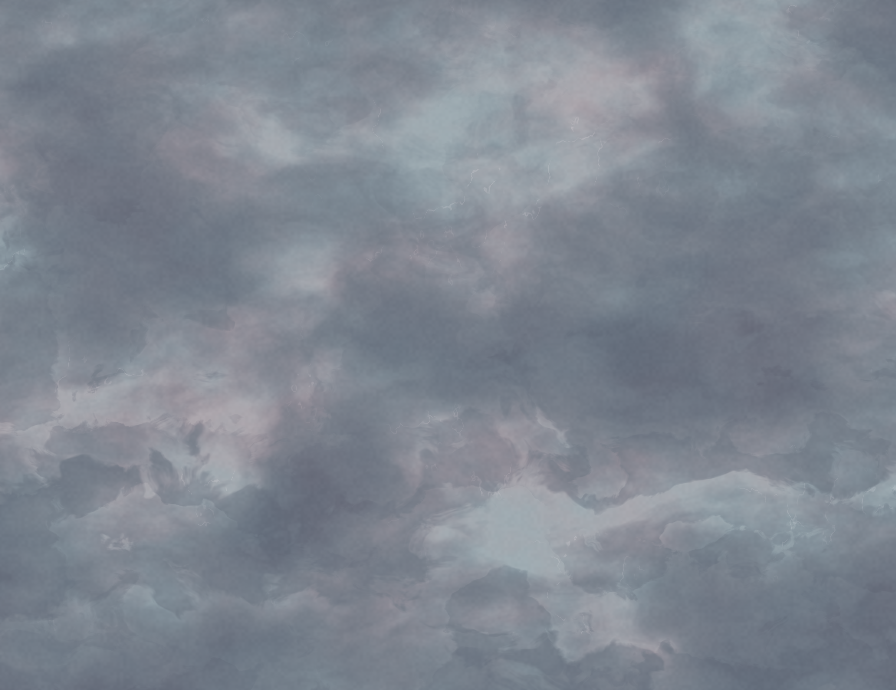
Write a WebGL 2 fragment shader that draws this texture.

```glsl
#version 300 es
precision highp float;
// Overcast sky of slate-grey cloud: warped fractal noise makes soft wide haze,
// and two banks of darker cloud cut ragged, puffy edges against pale light.
// Faint rose and teal tints, mottling and thin broken veins finish the surface.

uniform vec2 u_resolution;
out vec4 fragColor;

float hash(vec2 cell) {
    vec3 h = fract(cell.xyx * vec3(0.1031, 0.1030, 0.0973));
    h += dot(h, h.yzx + 33.33);
    return fract((h.x + h.y) * h.z);
}

float noise(vec2 p) {
    vec2 cell = floor(p), f = fract(p);
    vec2 w = f * f * f * (f * (f * 6.0 - 15.0) + 10.0);
    return mix(mix(hash(cell), hash(cell + vec2(1, 0)), w.x),
               mix(hash(cell + vec2(0, 1)), hash(cell + vec2(1, 1)), w.x), w.y);
}

// Fractal noise with mean 0.5; each octave is turned to hide the lattice
float fbm(vec2 p, int octaves, float gain) {
    float sum = 0.0, total = 0.0, amp = 0.5;
    for (int i = 0; i < octaves; i++) {
        sum += amp * noise(p);
        total += amp;
        amp *= gain;
        p = mat2(1.6, 1.2, -1.2, 1.6) * p + 17.3;
    }
    return sum / total;
}

vec2 warp(vec2 p) {
    return vec2(fbm(p + 3.7, 4, 0.5), fbm(p + 41.2, 4, 0.5)) - 0.5;
}

// Light beside a cloud edge: pale glow outside, dark body inside, fading away
float cloudBank(vec2 p) {
    float depth = fbm(p + 0.6 * warp(p * 1.6), 7, 0.55) - 0.51;
    float inside = smoothstep(-0.02, 0.035, depth);
    float glow = exp(8.0 * min(depth, 0.0));
    float body = -0.95 * exp(-5.0 * max(depth, 0.0));
    return mix(glow, body, inside);
}

// Four slate tones, from shadow to pale gap, with a little deeper shade below
vec3 skyColor(float light) {
    vec3 c = mix(vec3(0.40, 0.425, 0.48), vec3(0.435, 0.467, 0.517),
                 smoothstep(-2.2, -0.9, light));
    c = mix(c, vec3(0.475, 0.505, 0.547), clamp((light + 0.9) / 0.95, 0.0, 1.0));
    c = mix(c, vec3(0.53, 0.55, 0.59), clamp((light - 0.05) / 0.8, 0.0, 1.0));
    return mix(c, vec3(0.645, 0.66, 0.685), clamp((light - 0.85) / 1.2, 0.0, 1.0));
}

void main() {
    vec2 p = gl_FragCoord.xy / u_resolution.y;

    // Soft haze, wider than tall
    vec2 hazePos = p * vec2(3.3, 5.6) + 8.4;
    float haze = (fbm(hazePos + 0.8 * warp(hazePos), 6, 0.52) - 0.5) / 0.125;

    // Banks are clearest low in the sky and in patches above
    float patches = smoothstep(0.35, 0.65, noise(p * vec2(2.6, 3.6) + 5.6));
    float low = 1.0 - smoothstep(0.3, 0.7, p.y);
    float clarity = mix(0.3 + 0.3 * patches, 0.75 + 0.35 * patches, low);
    float banks = 0.75 * cloudBank(p * vec2(3.6, 4.9) + 23.0)
                + 0.45 * cloudBank(p * vec2(7.0, 9.5) + 61.0);
    float light = 0.85 * haze + clarity * banks + 0.4 * (0.45 - p.y) - 0.06;

    // Wispy tufts and mottled paint-like surface
    vec2 tuftPos = p * vec2(13.0, 18.0);
    light += 1.3 * (fbm(tuftPos + 0.8 * warp(tuftPos), 5, 0.6) - 0.5);
    vec3 color = skyColor(light);

    // Rose and teal drift, stronger where the light is pale
    float pale = smoothstep(-0.4, 1.4, light);
    float hue = (fbm(p * vec2(5.5, 8.0) + 77.0, 6, 0.58) - 0.5) / 0.12;
    color += vec3(0.011, -0.004, -0.004) * clamp(hue, -1.8, 1.8) * (0.4 + pale);

    // Thin broken veins in the paler cloud
    float ridge = abs(fbm(p * vec2(17.0, 12.0) + 31.0, 5, 0.55) - 0.5);
    float broken = smoothstep(0.5, 0.7, noise(p * 11.0 + 90.0))
                 * smoothstep(0.35, 0.7, noise(p * 80.0));
    float vein = (1.0 - smoothstep(0.002, 0.014, ridge)) * broken * pale;
    color += vein * vec3(0.055, 0.046, 0.044);

    // Fine grain
    color += 0.018 * (noise(p * 210.0) - 0.5);
    fragColor = vec4(color, 1.0);
}
```
